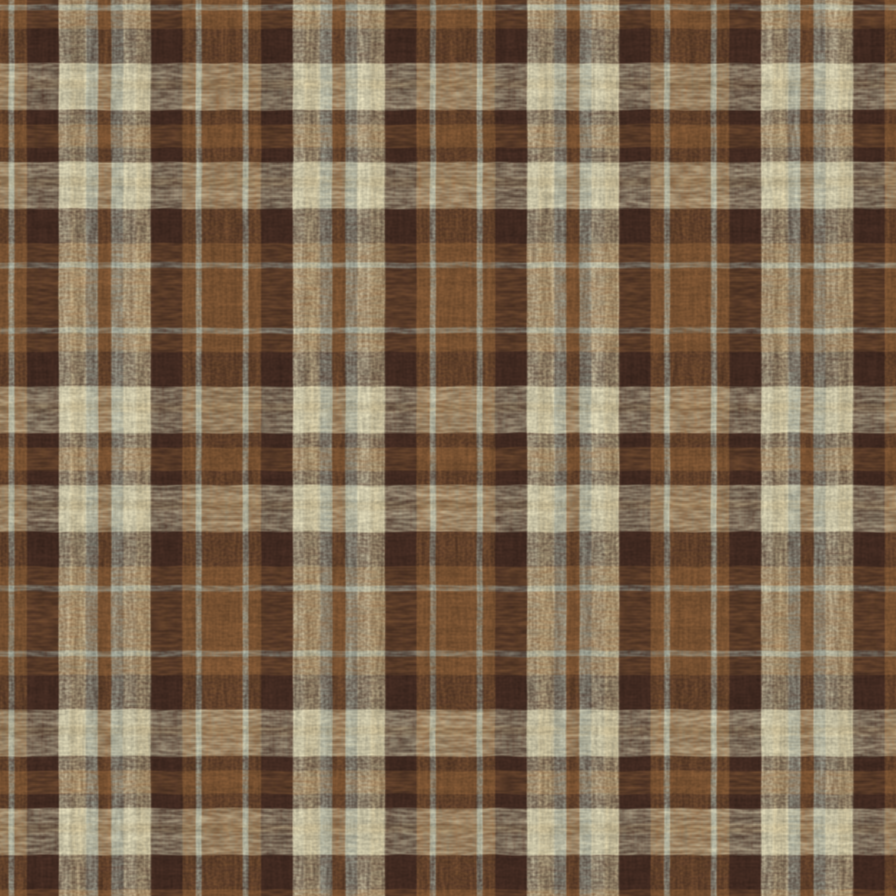
Write a Shadertoy shader that draws this texture.

```glsl
#define CREAM vec3(0.785, 0.76, 0.645)
#define BLUE vec3(0.62, 0.635, 0.58)
#define TAN vec3(0.73, 0.665, 0.51)
#define BROWN vec3(0.465, 0.315, 0.19)
#define DARK vec3(0.25, 0.16, 0.125)
#define REPEATS vec2(3.827, 2.773)
#define PHASE vec2(0.447, 0.421)
#define THREADS 256.0
#define WARP_SHARE 0.57
#define SLUB 0.34
#define WOBBLE 0.0008
#define EDGE 0.0016

const float PI = 3.14159265;

vec2 hashGradient(ivec2 cell) {
    uint h = uint(cell.x) * 1597u ^ uint(cell.y) * 51749u;
    h = (h ^ (h >> 15)) * 73939u;
    h = (h ^ (h >> 13)) * 91193u;
    h ^= h >> 16;
    float angle = float(h & 65535u) / 65536.0 * 2.0 * PI;
    return vec2(cos(angle), sin(angle));
}

float gradientNoise(vec2 p) {
    ivec2 i = ivec2(floor(p));
    vec2 f = fract(p);
    vec2 u = f * f * f * (f * (f * 6.0 - 15.0) + 10.0);
    float a = dot(hashGradient(i), f);
    float b = dot(hashGradient(i + ivec2(1, 0)), f - vec2(1, 0));
    float c = dot(hashGradient(i + ivec2(0, 1)), f - vec2(0, 1));
    float d = dot(hashGradient(i + ivec2(1, 1)), f - vec2(1, 1));
    return mix(mix(a, b, u.x), mix(c, d, u.x), u.y);
}

// Soft-edged stripe around a centre
float stripe(float s, float centre, float halfWidth, float soft) {
    return 1.0 - smoothstep(halfWidth - soft, halfWidth + soft, abs(s - centre));
}

// Yarn colour across one mirrored repeat, s from -0.5 to 0.5
vec3 sett(float s, vec4 edges, vec3 inner, vec2 tans, float tanHalf,
          vec2 lines, float lineHalf, float soft) {
    vec3 color = mix(BROWN, DARK, stripe(s, 0.0, edges.w, soft));
    color = mix(color, CREAM, stripe(s, 0.0, edges.z, soft));
    for (int i = 0; i < 2; i++) {
        color = mix(color, TAN, 0.6 * stripe(s, tans[i], tanHalf, 2.0 * soft));
        color = mix(color, BLUE, stripe(s, lines[i], lineHalf, soft));
    }
    color = mix(color, inner, stripe(s, 0.0, edges.y, soft));
    return mix(color, BROWN, stripe(s, 0.0, edges.x, soft));
}

void mainImage(out vec4 fragColor, in vec2 fragCoord) {
    vec2 p = fragCoord / iResolution.y;
    float pixel = 1.0 / iResolution.y;

    // Uneven yarn: fine slubs and long streaks along each thread direction
    float warpSlub = gradientNoise(p * vec2(283.0, 37.0));
    float weftSlub = gradientNoise(p * vec2(67.0, 291.0) + 71.3);
    float warpStreak = gradientNoise(p * vec2(121.0, 2.7) + 43.9);
    float weftStreak = gradientNoise(p * vec2(5.3, 113.0) + 5.1);
    float fuzz = gradientNoise(p * vec2(270.0, 310.0) + 19.7);

    // Stripe coordinates, with slightly wandering threads
    vec2 wander = vec2(gradientNoise(vec2(p.y * 20.0, p.x * 4.0)),
                       gradientNoise(vec2(p.x * 30.0, p.y * 4.0) + 37.0));
    vec2 q = vec2(p.x, 1.0 - p.y) + WOBBLE * wander * vec2(1.0, 2.0);
    vec2 s = fract(q * REPEATS - PHASE + 0.5) - 0.5;
    vec2 soft = REPEATS * max(0.8 * pixel, EDGE);

    vec3 warp = sett(s.x, vec4(0.028, 0.079, 0.196, 0.332), BLUE,
                     vec2(-0.117, 0.165), 0.030, vec2(-0.398, 0.402), 0.0125, soft.x);
    vec3 weft = sett(s.y, vec4(0.036, 0.0805, 0.225, 0.332), DARK,
                     vec2(-0.160, 0.143), 0.014, vec2(-0.398, 0.400), 0.0090, soft.y);

    // Plain weave, faded out where threads are finer than a pixel
    vec2 thread = sin(PI * THREADS * p);
    float weave = thread.x * thread.y * (1.0 - smoothstep(0.5, 1.0, THREADS * pixel));
    float share = WARP_SHARE + SLUB * (0.4 * warpSlub - 0.8 * weftSlub + 0.35 * fuzz)
                + 0.10 * (warpStreak - weftStreak) + 0.02 * weave;
    vec3 color = mix(weft, warp, clamp(share, 0.1, 0.9));

    // Thread shading
    color *= 1.0 + 0.10 * (warpSlub + weftSlub + fuzz) + 0.09 * (warpStreak + weftStreak);
    fragColor = vec4(clamp(color, 0.0, 1.0), 1.0);
}
```
